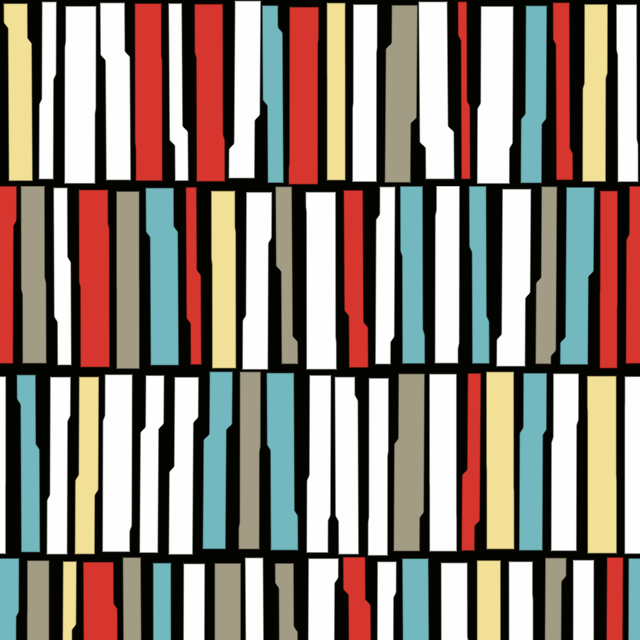
Give the GLSL for this pattern, as a Shadertoy shader.

```glsl
// Rows of irregular cut-paper bars in five colours on black.
// Each row is split at jittered boundaries; every bar gets its own inset,
// height shift, lean and a small notched step on each long side.

const float BARS = 20.0;   // bars across the canvas
const float ROWS = 3.45;   // rows down the canvas, counted from the top

const vec3 BLACK = vec3(0.01, 0.01, 0.0);
const vec3 WHITE = vec3(0.995);
const vec3 RED = vec3(0.84, 0.21, 0.18);
const vec3 TAUPE = vec3(0.64, 0.61, 0.52);
const vec3 YELLOW = vec3(0.95, 0.88, 0.59);
const vec3 TEAL = vec3(0.45, 0.72, 0.75);

float hash(vec2 id, float seed) {
    return fract(sin(dot(id, vec2(12.9898, 78.233)) + seed * 37.7) * 43758.5453);
}

// Wrap the bar index so that a row joins up with itself.
vec2 wrapId(float cell, float row) {
    return vec2(mod(cell, BARS), row);
}

// Jittered dividing line on the left of a cell, in bar units.
float boundary(float cell, float row) {
    return cell + 0.4 * (hash(wrapId(cell, row), 1.0) - 0.5);
}

// Sideways offset of a long side: a slight slant plus one short notch.
float sideOffset(vec2 id, float t, float lean, float seed) {
    float notch = mix(0.12, 0.92, hash(id, seed));
    float stepped = smoothstep(notch - 0.02, notch + 0.02, t) - 0.5;
    return lean * (stepped + 0.25 * (t - 0.5));
}

// Signed distance inside a bar in canvas units, positive within.
float barDistance(vec2 p, float cell, float row) {
    vec2 id = wrapId(cell, row);
    float lean = 0.36 * (hash(id, 2.0) - 0.5);
    float left = boundary(cell, row) + mix(0.1, 0.22, hash(id, 3.0))
               + sideOffset(id, p.y, lean, 4.0);
    float right = boundary(cell + 1.0, row) - mix(0.1, 0.22, hash(id, 5.0))
                + sideOffset(id, p.y, lean, 6.0);
    float shift = 0.037 * hash(id, 7.0);
    float dx = min(p.x - left, right - p.x) / BARS;
    float dy = min(p.y - 0.003 - shift, 0.957 + shift - p.y) / ROWS;
    return min(dx, dy);
}

// White mostly falls on even bars; the hues are spread out along the row.
vec3 barColour(vec2 id) {
    float whiteChance = mod(id.x, 2.0) < 0.5 ? 0.72 : 0.1;
    if (hash(id, 8.0) < whiteChance) return WHITE;
    float hue = fract(id.x * 0.382 + hash(vec2(0.0, id.y), 9.0) + 0.2 * hash(id, 10.0));
    if (hue < 0.26) return RED;
    if (hue < 0.53) return TAUPE;
    if (hue < 0.73) return YELLOW;
    return TEAL;
}

void mainImage(out vec4 fragColor, in vec2 fragCoord) {
    vec2 uv = fragCoord / iResolution.y;
    float down = (1.0 - uv.y) * ROWS;
    float row = floor(down);
    float rowShift = hash(vec2(row, 3.0), 11.0);
    vec2 p = vec2(uv.x * BARS + rowShift, down - row);
    float soft = 0.0006 + 0.7 / iResolution.y;

    // Neighbouring bars may reach into this cell.
    vec3 colour = BLACK;
    for (int i = -1; i <= 1; i++) {
        float cell = floor(p.x) + float(i);
        float cover = smoothstep(-soft, soft, barDistance(p, cell, row));
        colour = mix(colour, barColour(wrapId(cell, row)), cover);
    }
    fragColor = vec4(colour, 1.0);
}
```
